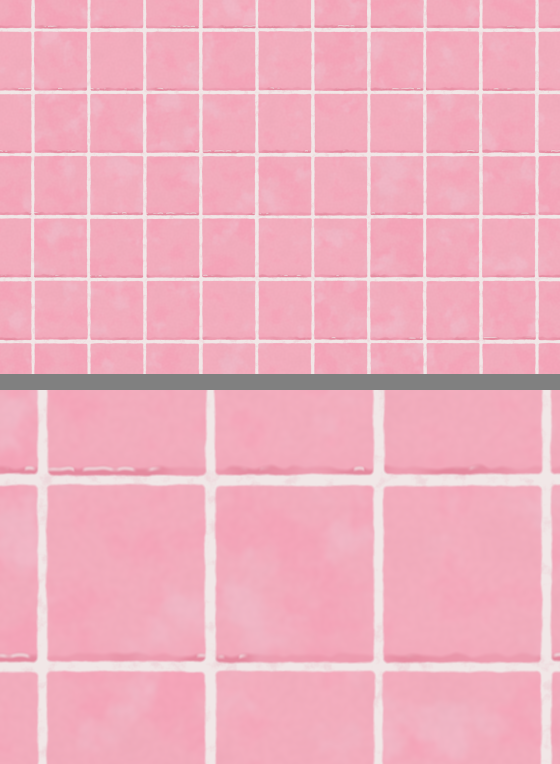
Top, the full canvas; bottom, a detail of the centre.
Reproduce this texture procedurally as a Shadertoy shader.

```glsl
// Glazed pink wall tiles in a square grid with pale, slightly chipped grout.

const vec2  GRID         = vec2(10.0, 6.0);    // tiles across and down
const vec2  GRID_OFFSET  = vec2(0.586, 0.52);  // first joint, in tiles
// Lengths below are fractions of the canvas height.
const vec2  JOINT_HALF   = vec2(0.0043, 0.0046);
const float CORNER       = 0.004;
const float EDGE_SOFT    = 0.0016;
const float EDGE_WOBBLE  = 0.0013;
const float TILE_SHIFT   = 0.0008;
const float SHADOW_WIDTH = 0.0055;
const float CHIP_HEIGHT  = 0.0050;
const float CHIP_WIDTH   = 0.0016;

const vec3 ROSE     = vec3(0.950, 0.675, 0.740);
const vec3 DEEP     = vec3(0.950, 0.635, 0.715);
const vec3 LAVENDER = vec3(0.940, 0.715, 0.775);
const vec3 SHADOW   = vec3(0.890, 0.530, 0.615);
const vec3 GROUT    = vec3(0.945, 0.905, 0.905);
const vec3 GROUT_DIM = vec3(0.930, 0.825, 0.845);

vec2 hash2(vec2 p) {
    vec3 q = fract(p.xyx * vec3(0.1031, 0.1030, 0.0973));
    q += dot(q, q.yzx + 33.33);
    return fract((q.xx + q.yz) * q.zy);
}

// Slope of a random lattice direction, wrapped to the period.
float lattice(vec2 cell, vec2 toPoint, vec2 period) {
    float angle = 6.2832 * hash2(mod(cell, period) + 7.0).x;
    return dot(vec2(cos(angle), sin(angle)), toPoint);
}

// Periodic gradient noise, roughly -0.7 to 0.7.
float noise(vec2 p, vec2 period) {
    vec2 i = floor(p), f = p - i;
    vec2 u = f * f * f * (f * (f * 6.0 - 15.0) + 10.0);
    vec2 e = vec2(1.0, 0.0);
    float low  = mix(lattice(i, f, period), lattice(i + e, f - e, period), u.x);
    float high = mix(lattice(i + e.yx, f - e.yx, period),
                     lattice(i + e.xx, f - e.xx, period), u.x);
    return mix(low, high, u.y);
}

float fbm(vec2 uv, vec2 cells, vec2 seed) {
    float sum = 0.0, gain = 1.0;
    for (int k = 0; k < 4; k++) {
        sum += gain * noise(uv * cells + seed, cells);
        cells *= 2.0;
        gain *= 0.55;
    }
    return sum;
}

float roundBox(vec2 p, vec2 halfSize, float radius) {
    vec2 q = abs(p) - halfSize + radius;
    return length(max(q, 0.0)) + min(max(q.x, q.y), 0.0) - radius;
}

vec3 glaze(vec2 uv, vec2 id) {
    vec2 random = hash2(id + 31.0);
    vec2 seed = floor(random * 40.0);
    float cloud = fbm(uv, vec2(24.0, 16.0), seed);
    float haze  = fbm(uv, vec2(18.0, 12.0), seed.yx + 11.0);
    float grain = noise(uv * vec2(210.0, 140.0), vec2(210.0, 140.0));
    float tone = cloud + 0.5 * (random.x - 0.5);
    vec3 color = mix(ROSE, DEEP, smoothstep(-0.15, 0.6, tone));
    color = mix(color, LAVENDER, 0.9 * smoothstep(0.05, 0.65, haze + 0.3 * (random.y - 0.5)));
    return color + 0.012 * cloud + 0.010 * grain;
}

void mainImage(out vec4 fragColor, in vec2 fragCoord) {
    vec2 uv = fragCoord / iResolution.xy;
    float soft = max(EDGE_SOFT, 0.7 / iResolution.y);

    // Tile index and position about the tile centre
    vec2 gridPos = uv * GRID - GRID_OFFSET;
    vec2 id = mod(floor(gridPos), GRID);
    vec2 size = vec2(iResolution.x / iResolution.y, 1.0) / GRID;
    vec2 local = (fract(gridPos) - 0.5) * size;
    local += TILE_SHIFT * (2.0 * hash2(id) - 1.0);

    // Hand-made outline
    float wobble = fbm(uv, vec2(60.0, 40.0), vec2(0.0));
    vec2 halfSize = size * 0.5 - JOINT_HALF;
    float edge = roundBox(local, halfSize, CORNER) + EDGE_WOBBLE * wobble;
    float tileMask = 1.0 - smoothstep(-soft, soft, edge);

    // Glaze, pooling darker towards the lower edge
    vec3 tile = glaze(uv, id);
    float rise = local.y + halfSize.y;
    tile = mix(tile, DEEP, 0.35 * (1.0 - smoothstep(0.0, 0.03, rise)));

    // Broken shadow and pale chips along the lower edge
    float row = id.y + 0.37;
    float wear = noise(vec2(uv.x * 24.0, row), vec2(24.0, GRID.y));
    float ragged = noise(vec2(uv.x * 110.0, row), vec2(110.0, GRID.y));
    float shadowTop = SHADOW_WIDTH * (1.0 + 0.8 * ragged);
    float shadow = 1.0 - smoothstep(shadowTop - soft, shadowTop + 2.0 * soft, rise);
    tile = mix(tile, SHADOW, shadow * (0.35 + 0.6 * smoothstep(-0.15, 0.3, wear)));
    float chipLine = abs(rise - CHIP_HEIGHT * (1.0 + 0.7 * ragged));
    float chip = 1.0 - smoothstep(CHIP_WIDTH - soft, CHIP_WIDTH + soft, chipLine);
    chip *= smoothstep(0.12, 0.3, wear) * smoothstep(-0.15, 0.15, ragged);
    tile = mix(tile, GROUT, 0.7 * chip);

    // Grout with faint stains
    float stain = fbm(uv, vec2(90.0, 60.0), vec2(5.0));
    vec3 grout = mix(GROUT, GROUT_DIM, 0.7 * smoothstep(0.0, 0.7, stain));

    fragColor = vec4(mix(grout, tile, tileMask), 1.0);
}
```
